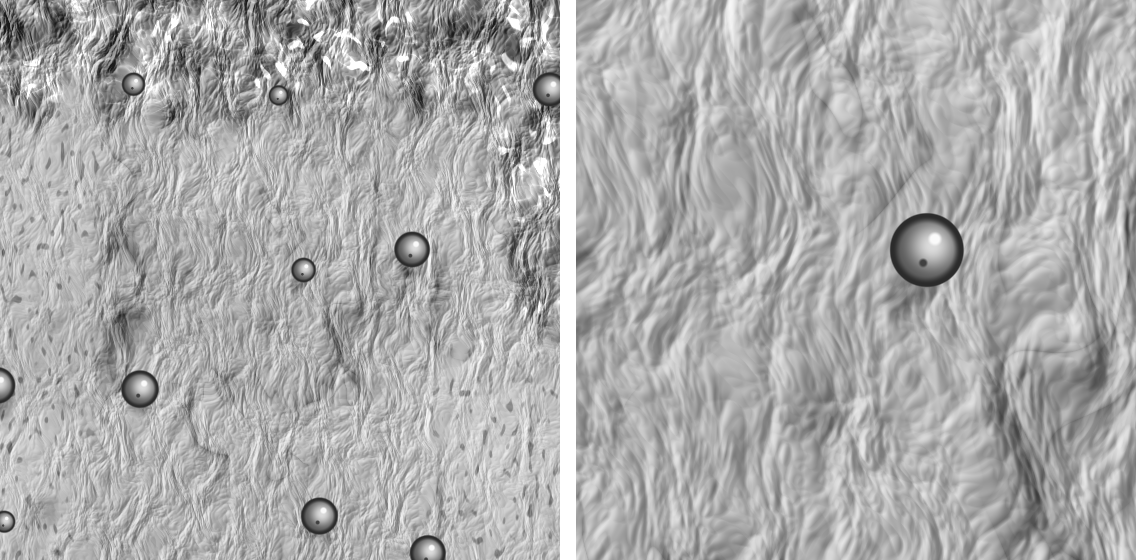
Left, the full canvas; right, a detail of the centre.
Give the GLSL for this texture, as a Shadertoy shader.

```glsl
const float TAU = 6.28318;
const float STONE_GREY = 0.715;
const float WET_GREY = 0.50;
const float RIM_GREY = 0.17;

vec2 hash2(vec2 cell) {
    vec3 v = fract(cell.xyx * vec3(0.1031, 0.1030, 0.0973));
    v += dot(v, v.yzx + 33.33);
    return fract((v.xx + v.yz) * v.zy);
}

float cornerSlope(vec2 cell, vec2 corner, vec2 f) {
    float angle = TAU * hash2(cell + corner).x;
    return dot(vec2(cos(angle), sin(angle)), f - corner);
}

float gradientNoise(vec2 p) {
    vec2 cell = floor(p), f = p - cell;
    vec2 u = f * f * f * (f * (f * 6.0 - 15.0) + 10.0);
    float low = mix(cornerSlope(cell, vec2(0, 0), f), cornerSlope(cell, vec2(1, 0), f), u.x);
    float high = mix(cornerSlope(cell, vec2(0, 1), f), cornerSlope(cell, vec2(1, 1), f), u.x);
    return mix(low, high, u.y);
}

vec2 warp(vec2 p, vec2 scale, float amount) {
    vec2 q = p * scale + 40.0;
    return p + amount * vec2(gradientNoise(q), gradientNoise(q + 17.3));
}

// Folded octaves, stretched upright, give sharp wrinkles
float wrinkleHeight(vec2 p) {
    vec2 q = warp(p, vec2(20.0, 12.0), 0.028);
    vec2 scale = vec2(25.0, 13.0);
    float height = 0.0, amplitude = 1.0;
    for (int i = 0; i < 4; i++) {
        height += amplitude * abs(gradientNoise(q * scale + 9.7 * float(i)));
        scale *= 1.9;
        amplitude *= 0.56;
    }
    return height;
}

float slopeLight(vec2 p, float span) {
    vec2 toLight = span * vec2(0.8, -0.6);
    return (wrinkleHeight(p + toLight) - wrinkleHeight(p - toLight)) / (2.0 * span);
}

float softClip(float x, float limit) {
    return x / sqrt(1.0 + x * x / (limit * limit));
}

// Long wandering cracks with a soft shadow on one side
float crease(vec2 p, vec2 scale, float seed) {
    float n = gradientNoise(p * scale + seed);
    float side = n > 0.0 ? 0.09 : 0.025;
    float presence = smoothstep(-0.05, 0.3, gradientNoise(p * vec2(7.0, 5.0) + seed * 2.0));
    return presence * exp(-abs(n) / side);
}

float wetMask(vec2 p) {
    float wobble = 0.13 * gradientNoise(p * vec2(11.0, 5.0) + 3.0);
    float top = smoothstep(0.77, 0.84, p.y + wobble);
    float side = smoothstep(0.84, 0.95, p.x + wobble) * smoothstep(0.36, 0.46, p.y + wobble);
    return max(top, 0.8 * side);
}

float calmMask(vec2 p) {
    float x = p.x + 0.1 * gradientNoise(p * 5.0 + 8.0);
    float left = 1.0 - smoothstep(0.13, 0.2, x);
    float right = smoothstep(0.74, 0.82, x) * (1.0 - smoothstep(0.3, 0.42, p.y));
    return max(left, right);
}

float stoneShade(vec2 p, vec2 q, float light, float calm) {
    float shade = STONE_GREY + softClip(light * mix(0.0037, 0.0022, calm), 0.3);
    float cracks = crease(q, vec2(9.0, 3.5), 5.0) + 0.7 * crease(q, vec2(19.0, 10.0), 23.0);
    shade -= 0.22 * cracks * (1.0 - 0.75 * calm);
    shade -= 0.13 * smoothstep(0.33, 0.48, gradientNoise(q * vec2(11.0, 6.0) + 61.0));
    float pits = smoothstep(0.22, 0.45, gradientNoise(p * vec2(85.0, 42.0)));
    shade -= mix(0.07, 0.23, calm) * pits;
    return shade + 0.1 * gradientNoise(p * 3.0 + 12.0) + 0.03 * calm;
}

float wetShade(vec2 p, vec2 q, float light) {
    float shade = WET_GREY + softClip(light * 0.0065, 0.4);
    shade += 0.5 * gradientNoise(q * vec2(17.0, 11.0) + 31.0);
    shade += 0.2 * exp(-abs(gradientNoise(q * vec2(32.0, 27.0))) * 13.0);
    float glossy = smoothstep(-0.1, 0.3, gradientNoise(p * vec2(6.0, 5.0) + 2.0));
    float glints = smoothstep(0.2, 0.4, gradientNoise(q * vec2(52.0, 36.0) + 14.0));
    return shade + 0.5 * glossy * glints;
}

float bubbleShade(vec2 v) {
    float shade = mix(0.86, 0.36, smoothstep(0.05, 0.95, length(v - vec2(0.15, 0.12))));
    shade = mix(shade, RIM_GREY, smoothstep(0.7, 0.92, length(v)));
    shade = mix(shade, 0.98, 1.0 - smoothstep(0.1, 0.22, length(v - vec2(0.22, 0.3))));
    return mix(shade, 0.25, 1.0 - smoothstep(0.06, 0.15, length(v - vec2(-0.1, -0.35))));
}

// At most one bubble per grid cell, each with a rough dark trail
float addBubbles(float shade, vec2 p, vec2 q, float cells, float pixel) {
    vec2 grid = p * cells + vec2(0.4, 0.3);
    vec2 cell = floor(grid);
    vec2 dice = hash2(cell + 71.0);
    if (dice.x > 0.62) return shade;
    vec2 center = 0.3 + 0.4 * hash2(cell + 19.0);
    float radius = mix(0.05, 0.135, dice.y);
    vec2 v = (grid - cell - center) / radius;
    vec2 rough = v + (q - p) * cells / radius;
    float trail = 1.0 - smoothstep(0.5, 1.0, length(rough - vec2(dice.x * 2.0 - 0.5, -0.8)));
    shade -= 0.17 * trail * step(0.4, dice.y);
    float edge = pixel * cells / radius;
    return mix(shade, bubbleShade(v), 1.0 - smoothstep(1.0 - edge, 1.0 + edge, length(v)));
}

void mainImage(out vec4 fragColor, in vec2 fragCoord) {
    float pixel = 1.0 / iResolution.y;
    vec2 p = fragCoord * pixel;
    vec2 q = warp(warp(p, vec2(12.0, 8.0), 0.04), vec2(48.0, 32.0), 0.014);
    float light = slopeLight(p, 0.0014);
    float shade = mix(stoneShade(p, q, light, calmMask(p)), wetShade(p, q, light), wetMask(p));
    shade = addBubbles(shade, p, q, 4.0, pixel);
    fragColor = vec4(vec3(clamp(shade, 0.1, 1.0)), 1.0);
}
```
